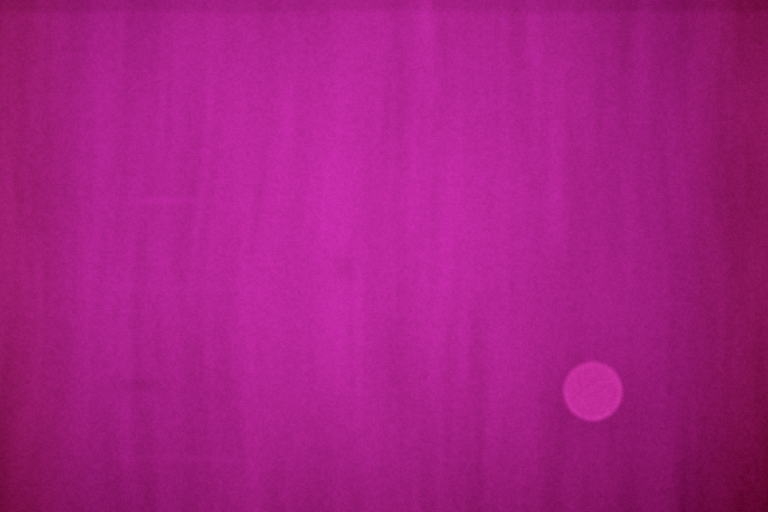
A WebGL 1 fragment shader for this texture:

```glsl
precision highp float;
// Magenta cloth with soft vertical folds, a vignette, fine grain and one blurred pale disc.
uniform vec2 u_resolution;

const vec3 DEEP_PLUM = vec3(0.46, 0.05, 0.32);
const vec3 BRIGHT_MAGENTA = vec3(0.75, 0.16, 0.63);
const vec3 DISC_PINK = vec3(0.77, 0.17, 0.61);
const vec2 DISC_CENTER = vec2(1.158, 0.236);
const float DISC_RADIUS = 0.058;

float hash(vec2 p) {
  vec3 q = fract(vec3(p.xyx) * 0.1031);
  q += dot(q, q.yzx + 33.33);
  return fract((q.x + q.y) * q.z);
}

// Smooth value noise in -1..1
float noise(vec2 p) {
  vec2 cell = floor(p);
  vec2 f = fract(p);
  f = f * f * (3.0 - 2.0 * f);
  float low = mix(hash(cell), hash(cell + vec2(1.0, 0.0)), f.x);
  float high = mix(hash(cell + vec2(0.0, 1.0)), hash(cell + vec2(1.0)), f.x);
  return 2.0 * mix(low, high, f.y) - 1.0;
}

// Light falling off from a point left of and above the middle
float vignette(vec2 uv) {
  vec2 d = uv - vec2(0.45, 0.61);
  return 0.99 - 2.4 * d.x * d.x - 1.4 * d.y * d.y;
}

// Vertical folds, from broad to thread-like, bent by a slow sway
float folds(vec2 p) {
  float x = p.x + 0.025 * noise(p * vec2(3.0, 2.5) + 7.0);
  float sum = 0.0;
  vec2 frequency = vec2(12.0, 1.6);
  float weight = 0.07;
  for (int i = 0; i < 3; i++) {
    sum += weight * noise(vec2(x, p.y) * frequency + 31.0 * float(i));
    frequency *= vec2(2.3, 2.0);
    weight *= 0.85;
  }
  return sum;
}

// Faint pale creases running across the left part
float creases(vec2 p) {
  float sum = 0.0;
  for (int i = 0; i < 4; i++) {
    float row = float(i);
    float y = 0.1 + 0.167 * row + 0.012 * noise(vec2(p.x * 6.0, row * 9.0));
    float across = exp(-pow((p.y - y) / 0.007, 2.0));
    float along = smoothstep(0.15, 0.3, p.x) * (1.0 - smoothstep(0.4, 0.62, p.x));
    sum += across * along * (0.5 + 0.5 * noise(vec2(p.x * 9.0, row * 5.0)));
  }
  return sum;
}

float smudge(vec2 p, vec2 center, vec2 size) {
  vec2 d = (p - center) / size;
  return exp(-dot(d, d));
}

// Grain mixes fine specks with slightly coarser mottling
float grain(vec2 p) {
  return 0.65 * noise(p * 330.0) + 0.35 * noise(p * 130.0 + 50.0);
}

void main() {
  vec2 uv = gl_FragCoord.xy / u_resolution;
  vec2 p = gl_FragCoord.xy / u_resolution.y;

  // Tone of the cloth
  float tone = vignette(uv) + folds(p) + 0.1 * creases(p);
  tone += 0.04 * noise(p * 5.0 + 13.0);
  tone -= 0.16 * smudge(p, vec2(0.67, 0.475), vec2(0.022, 0.025));
  tone -= 0.15 * smudge(p, vec2(0.26, 0.25), vec2(0.04, 0.014));
  tone -= 0.15 * smudge(p, DISC_CENTER - vec2(0.0, 0.02), vec2(0.085, 0.08));
  tone -= 0.12 * smoothstep(0.97, 0.985, uv.y + 0.003 * noise(p * 8.0));

  // Colour, redder towards the left and right edges
  float speck = grain(p);
  vec3 color = mix(DEEP_PLUM, BRIGHT_MAGENTA, min(tone, 1.12) + 0.13 * speck);
  color.b -= 0.05 * smoothstep(0.36, 0.5, abs(uv.x - 0.5));

  // Out-of-focus disc
  float edge = length(p - DISC_CENTER) - DISC_RADIUS;
  float disc = 1.0 - smoothstep(-0.006, 0.006, edge);
  float rim = exp(-pow((edge + 0.005) / 0.006, 2.0));
  vec3 discColor = DISC_PINK + 0.03 * speck + 0.025 * rim;
  color = mix(color, discColor, 0.94 * disc);

  gl_FragColor = vec4(clamp(color, 0.0, 1.0), 1.0);
}
```
